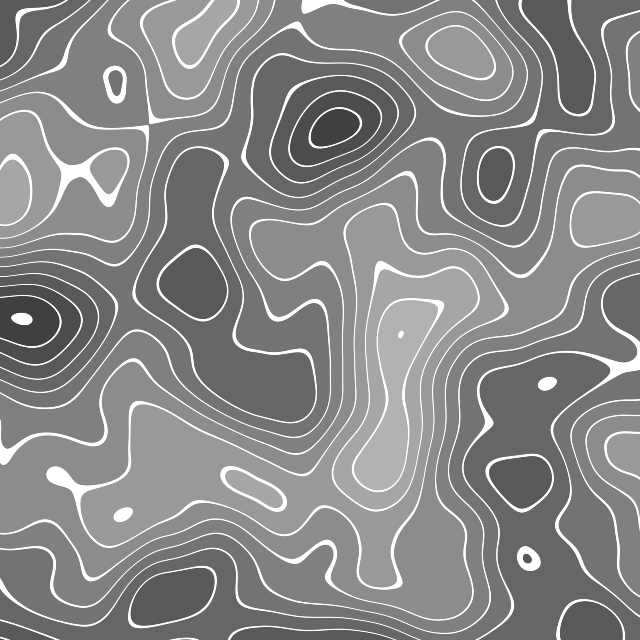
Reproduce this pattern procedurally as a Shadertoy shader.

```glsl
const float BASE_FREQUENCY = 3.5;     // noise cells across the canvas
const float BASE_AMPLITUDE = 0.35;
const int   OCTAVES = 2;
const float LACUNARITY = 2.0;
const float GAIN = 0.5;
const float MEAN_HEIGHT = 0.5;
const float BAND_STEP = 0.05;         // height and grey difference per band
const float LINE_HALF_WIDTH = 0.047;  // fraction of a band, wide on flat ground
const vec2  TERRAIN_OFFSET = vec2(3.37, 8.61);
const vec2  OCTAVE_SHIFT = vec2(17.43, 9.71);
const vec3  LINE_COLOR = vec3(1.0);
const float TAU = 6.2831853;

float hash(vec2 p) {
    return fract(sin(dot(p, vec2(127.1, 311.7))) * 43758.5453);
}

// Contribution of one lattice corner with a random unit gradient
float cornerSlope(vec2 corner, vec2 toPoint) {
    float angle = TAU * hash(corner);
    return dot(vec2(cos(angle), sin(angle)), toPoint);
}

// Gradient noise with quintic blending
float gradientNoise(vec2 p) {
    vec2 cell = floor(p);
    vec2 f = p - cell;
    vec2 blend = f * f * f * (f * (f * 6.0 - 15.0) + 10.0);
    vec2 right = vec2(1.0, 0.0);
    vec2 up = vec2(0.0, 1.0);
    float bottom = mix(cornerSlope(cell, f),
                       cornerSlope(cell + right, f - right), blend.x);
    float top = mix(cornerSlope(cell + up, f - up),
                    cornerSlope(cell + right + up, f - right - up), blend.x);
    return mix(bottom, top, blend.y);
}

float terrainHeight(vec2 uv) {
    vec2 p = uv * BASE_FREQUENCY + TERRAIN_OFFSET;
    float amplitude = BASE_AMPLITUDE;
    float height = MEAN_HEIGHT;
    for (int i = 0; i < OCTAVES; i++) {
        height += amplitude * gradientNoise(p);
        p = p * LACUNARITY + OCTAVE_SHIFT;
        amplitude *= GAIN;
    }
    return height;
}

void mainImage(out vec4 fragColor, in vec2 fragCoord) {
    vec2 uv = fragCoord / iResolution.y;
    float level = terrainHeight(uv) / BAND_STEP;

    // Flat grey per height band
    vec3 color = vec3(clamp(floor(level) * BAND_STEP, 0.0, 1.0));

    // Contour line on each band boundary, smoothed over one pixel
    float toBoundary = abs(fract(level + 0.5) - 0.5);
    float pixel = max(length(vec2(dFdx(level), dFdy(level))), 1e-4);
    float line = 1.0 - smoothstep(LINE_HALF_WIDTH - 0.5 * pixel,
                                  LINE_HALF_WIDTH + 0.5 * pixel, toBoundary);

    fragColor = vec4(mix(color, LINE_COLOR, line), 1.0);
}
```
